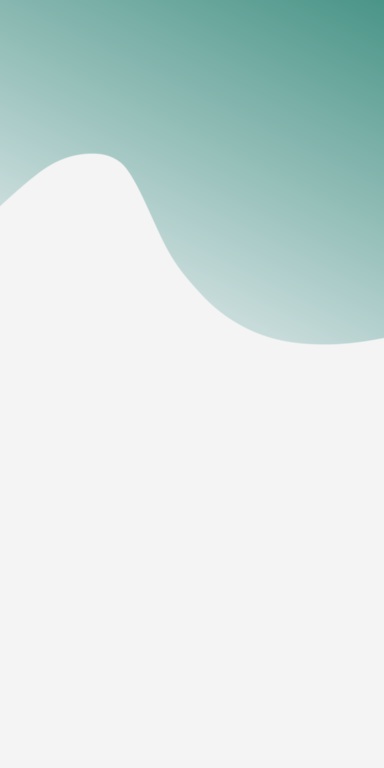
Give the GLSL for this background, as a Shadertoy shader.

```glsl
// A teal wave hangs from the top edge above a plain pale ground.
// Its lower edge is a smooth cubic curve through a few knots (depth as a
// function of x); its fill is one slanted linear gradient.

const vec3 GROUND = vec3(0.955);
const vec3 TEAL_DEEP = vec3(0.29, 0.582, 0.53);
const vec3 TEAL_PALE = vec3(0.78, 0.86, 0.857);

const float CANVAS_HEIGHT = 2.0;                // in canvas widths
const vec2 GRADIENT_AXIS = vec2(-0.49, 0.98);   // change per unit of x, depth
const vec2 GRADIENT_START = vec2(1.0, 0.0);     // top right corner

// Wave edge knots: x, depth below the top, slope
const int KNOT_COUNT = 10;
const vec3 KNOTS[KNOT_COUNT] = vec3[KNOT_COUNT](
    vec3(0.000, 0.537, -0.92),
    vec3(0.104, 0.448, -0.75),
    vec3(0.240, 0.400, 0.00),
    vec3(0.3125, 0.422, 0.75),
    vec3(0.365, 0.500, 2.00),
    vec3(0.443, 0.662, 1.70),
    vec3(0.521, 0.763, 1.10),
    vec3(0.625, 0.846, 0.56),
    vec3(0.846, 0.897, 0.00),
    vec3(1.000, 0.880, -0.20));

// Cubic Hermite span between two knots: returns depth and slope at x
vec2 hermiteSpan(vec3 a, vec3 b, float x) {
    float width = b.x - a.x;
    float t = (x - a.x) / width;
    float rise = b.y - a.y;
    float startTangent = a.z * width;
    float endTangent = b.z * width;
    float c2 = 3.0 * rise - 2.0 * startTangent - endTangent;
    float c3 = startTangent + endTangent - 2.0 * rise;
    float depth = a.y + t * (startTangent + t * (c2 + t * c3));
    float slope = (startTangent + t * (2.0 * c2 + 3.0 * t * c3)) / width;
    return vec2(depth, slope);
}

vec2 waveEdge(float x) {
    vec2 edge = vec2(KNOTS[0].y, KNOTS[0].z);
    for (int i = 0; i < KNOT_COUNT - 1; i++) {
        if (x >= KNOTS[i].x) edge = hermiteSpan(KNOTS[i], KNOTS[i + 1], x);
    }
    return edge;
}

void mainImage(out vec4 fragColor, in vec2 fragCoord) {
    // x runs 0..1 across, depth grows downward from the top edge
    vec2 uv = fragCoord / iResolution.xy;
    vec2 p = vec2(uv.x, (1.0 - uv.y) * CANVAS_HEIGHT);
    float pixel = CANVAS_HEIGHT / iResolution.y;

    // Slanted fill, deep at the top right and pale toward the edge
    float shade = dot(p - GRADIENT_START, GRADIENT_AXIS) / 2.0;
    shade = clamp(shade * 2.0, 0.0, 1.0);
    vec3 teal = mix(TEAL_DEEP, TEAL_PALE, shade * 1.0);

    // Smooth coverage from the approximate distance to the edge
    vec2 edge = waveEdge(p.x);
    float inside = (edge.x - p.y) / sqrt(1.0 + edge.y * edge.y);
    float coverage = smoothstep(-pixel, pixel, inside);

    fragColor = vec4(mix(GROUND, teal, coverage), 1.0);
}
```
